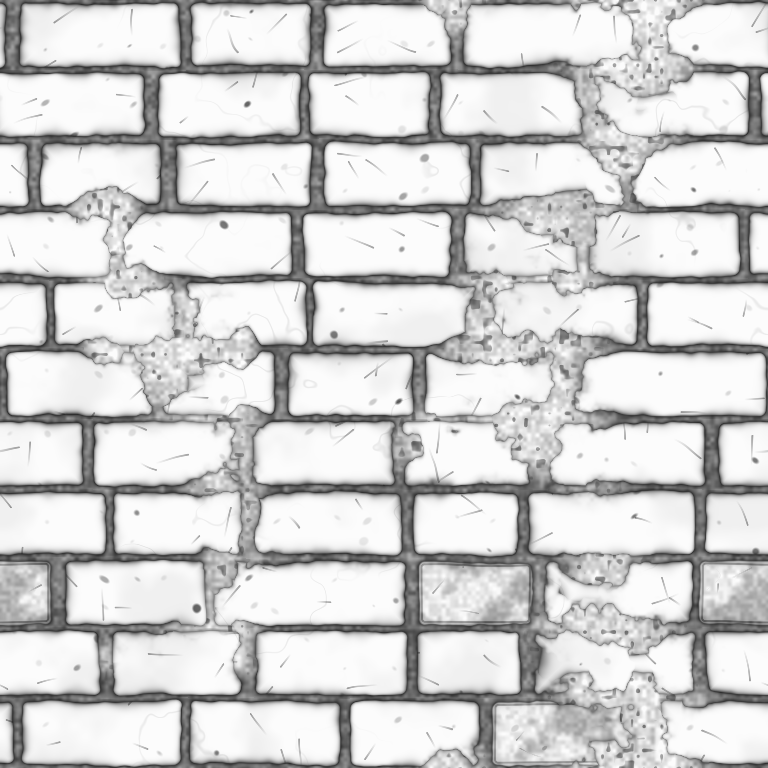
A Shadertoy shader for this texture map:

```glsl
const float ROWS = 11.0;
const float COLUMNS = 5.0;
const float JOINT_JITTER = 0.38;      // sideways play of a joint, in bricks
const float BED_HALF = 0.0043;        // half height of the bed joints
const vec2  HEAD_HALF = vec2(0.0045, 0.0095);  // range of half head joints
const float CORNER_RADIUS = 0.008;
const float EDGE_ROUGHNESS = 0.0045;
const float BRICK_TONE = 0.99;
const float MORTAR_TONE = 0.50;
const float LOOSE_MORTAR_TONE = 0.88;
const float WORN_ROWS = 5.0;          // lowest rows that hold worn bricks
const float WORN_CHANCE = 0.22;
const float PIT_CELLS = 26.0;
const float PIT_CHANCE = 0.30;
const float CRACK_WIDTH = 0.0005;
const float TAU = 6.2832;

struct Brick { vec2 center; vec2 halfSize; vec2 id; };

float hash(vec2 p) {
    vec3 q = fract(p.xyx * 0.1031);
    q += dot(q, q.yzx + 33.33);
    return fract((q.x + q.y) * q.z);
}

// Value noise that wraps over the unit square
float noise(vec2 p, float frequency) {
    vec2 x = p * frequency;
    vec2 cell = floor(x), f = x - cell;
    f = f * f * (3.0 - 2.0 * f);
    vec2 a = mod(cell, frequency) + 0.7 * frequency;
    vec2 b = mod(cell + 1.0, frequency) + 0.7 * frequency;
    return mix(mix(hash(a), hash(vec2(b.x, a.y)), f.x),
               mix(hash(vec2(a.x, b.y)), hash(b), f.x), f.y);
}

float fbm(vec2 p, float frequency) {
    float sum = 0.0, weight = 0.5;
    for (int i = 0; i < 4; i++) {
        sum += weight * noise(p, frequency);
        frequency *= 2.0;
        weight *= 0.5;
    }
    return sum / 0.9375;
}

// Upper courses alternate; a few lower ones sit half a brick over
float rowShift(float row) {
    if (row > 0.5 && row < 4.5) return 0.55;
    return mod(row, 2.0) < 0.5 ? 0.14 : -0.15;
}

float jointAt(float k, float row) {
    return k + JOINT_JITTER * (hash(vec2(mod(k, COLUMNS), row) + 3.0) - 0.5);
}

float jointHalf(float k, float row) {
    return mix(HEAD_HALF.x, HEAD_HALF.y, hash(vec2(mod(k, COLUMNS), row) + 41.0));
}

Brick findBrick(vec2 p) {
    float course = floor(p.y * ROWS);
    float row = mod(course, ROWS);
    float shift = rowShift(row);
    float u = p.x * COLUMNS - shift;
    float k = floor(u);
    if (u < jointAt(k, row)) k -= 1.0;
    else if (u >= jointAt(k + 1.0, row)) k += 1.0;
    float left = (jointAt(k, row) + shift) / COLUMNS + jointHalf(k, row);
    float right = (jointAt(k + 1.0, row) + shift) / COLUMNS - jointHalf(k + 1.0, row);
    return Brick(vec2(0.5 * (left + right), (course + 0.5) / ROWS),
                 vec2(0.5 * (right - left), 0.5 / ROWS - BED_HALF),
                 vec2(mod(k, COLUMNS), row));
}

float roundedBox(vec2 p, vec2 halfSize, float radius) {
    vec2 q = abs(p) - halfSize + radius;
    return length(max(q, 0.0)) + min(max(q.x, q.y), 0.0) - radius;
}

// Scattered small dents, mostly faint
float pits(vec2 p, float rough) {
    vec2 cell = floor(p * PIT_CELLS);
    vec2 seed = mod(cell, PIT_CELLS);
    if (hash(seed + 5.0) > PIT_CHANCE) return 0.0;
    vec2 spot = 0.3 + 0.4 * vec2(hash(seed + 17.0), hash(seed + 29.0));
    vec2 q = (p * PIT_CELLS - cell - spot) / PIT_CELLS;
    q.x += q.y * (hash(seed + 37.0) - 0.5) * 1.6;
    float d = length(q) + (rough - 0.5) * 0.009;
    float depth = hash(seed + 53.0);
    return smoothstep(0.005, 0.001, d) * mix(0.08, 0.6, depth * depth * depth);
}

// Hairlines that run in from random places on the face
float cracks(vec2 q, Brick brick, float wobble, float pixel) {
    float mark = 0.0;
    for (float i = 0.0; i < 3.0; i++) {
        vec2 seed = brick.id + 11.0 * i + 61.0;
        vec2 start = (2.0 * vec2(hash(seed), hash(seed + 7.0)) - 1.0) * brick.halfSize;
        float angle = TAU * hash(seed + 13.0);
        vec2 dir = vec2(cos(angle), sin(angle));
        float reach = mix(0.015, 0.045, hash(seed + 19.0));
        vec2 r = q - start + (wobble - 0.5) * 0.006;
        float along = clamp(dot(r, dir), 0.0, reach);
        float line = 1.0 - smoothstep(CRACK_WIDTH, CRACK_WIDTH + pixel, length(r - dir * along));
        mark = max(mark, line * (1.0 - along / reach));
    }
    return 0.35 * mark;
}

void mainImage(out vec4 fragColor, in vec2 fragCoord) {
    vec2 p = fragCoord / iResolution.y;
    float pixel = 1.0 / iResolution.y;
    float fine = noise(p, 180.0), medium = noise(p, 80.0), coarse = noise(p, 30.0);
    float rough = fbm(p, 24.0), mottle = fbm(p, 9.0);

    vec2 bent = p + 0.004 * (vec2(noise(p, 12.0), noise(p, 14.0)) - 0.5);
    Brick brick = findBrick(bent);
    vec2 q = bent - brick.center;
    float box = roundedBox(q, brick.halfSize, CORNER_RADIUS);
    float worn = brick.id.y < WORN_ROWS ? step(hash(brick.id + 83.0), WORN_CHANCE) : 0.0;

    // Loose mortar gathers along a wandering band and in odd spots
    float band = 1.0 - smoothstep(0.04, 0.14, abs(p.x - 0.75 - 0.07 * cos(TAU * p.y)));
    float loose = max(band * smoothstep(0.25, 0.55, noise(p, 6.0)),
                      smoothstep(0.72, 0.88, noise(p, 7.0)));
    float d = box + EDGE_ROUGHNESS * (0.5 * medium + 0.5 * coarse - 0.5);
    d += loose * clamp((rough - 0.36) * 0.09, 0.0, 0.03);

    // Mortar: grainy, darkest against the bricks
    float mortar = mix(MORTAR_TONE, LOOSE_MORTAR_TONE, loose);
    mortar += 0.4 * (0.6 * fine + 0.4 * medium - 0.5);
    mortar -= 0.35 * loose * smoothstep(0.72, 0.9, noise(p, 130.0));
    mortar *= 1.0 - mix(0.6, 0.4, loose) * exp(-max(d, 0.0) / 0.0028);

    // Brick face: faint veins, dents and hairlines
    float face = BRICK_TONE - 0.05 * smoothstep(0.55, 0.8, mottle);
    float vein = 1.0 - smoothstep(0.0, 0.012, abs(mottle - 0.47));
    face -= 0.07 * vein * smoothstep(0.4, 0.7, noise(p, 10.0));
    face -= pits(p, rough) + cracks(q, brick, coarse, pixel);

    // Worn bricks: grey flaked patches inside a thin rim
    float flake = smoothstep(0.38, 0.62, fbm(p, 17.0));
    float rim = 1.0 - smoothstep(0.0006, 0.0006 + pixel, abs(box + 0.004));
    float wornFace = mix(0.7, 0.92, flake) - 0.3 * flake * (1.0 - flake);
    wornFace += 0.16 * (fine - 0.5) - 0.25 * rim;
    face = mix(face, min(face, wornFace), worn);

    // Soft dark border inside each brick
    float haloWidth = mix(0.0014, 0.0046, coarse);
    float haloDepth = mix(0.78, 0.42, max(loose, worn)) * mix(0.8, 1.1, medium);
    face *= 1.0 - haloDepth * exp(min(d, 0.0) / haloWidth);

    float tone = mix(face, mortar, smoothstep(-pixel, pixel, d));
    fragColor = vec4(vec3(clamp(tone, 0.15, 0.99)), 1.0);
}
```
